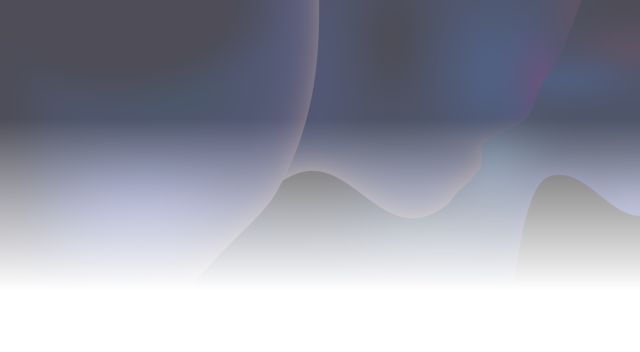
A Shadertoy shader for this background:

```glsl
// Dusky translucent waves that dissolve into white towards the bottom.
// Each wave is a curve turned into an approximate distance; soft elliptical
// glows tint its inside, a rim light follows its edge, and a ramp fades all.

const float WIDTH = 7.68;        // canvas width in layout units, y runs down
const float FADE_TOP = 1.43;     // where the white fade begins
const float FADE_END = 3.49;     // where it is fully white
const float RIM = 0.17;          // width of the rim light
const float PI = 3.14159265;

const vec3 CHARCOAL = vec3(0.305, 0.302, 0.345);
const vec3 SLATE    = vec3(0.310, 0.335, 0.415);
const vec3 TEAL     = vec3(0.290, 0.345, 0.410);
const vec3 INDIGO   = vec3(0.335, 0.355, 0.490);
const vec3 BLUE     = vec3(0.320, 0.375, 0.510);
const vec3 PURPLE   = vec3(0.420, 0.330, 0.500);
const vec3 MAUVE    = vec3(0.380, 0.330, 0.400);
const vec3 LAVENDER = vec3(0.460, 0.490, 0.690);
const vec3 MIST     = vec3(0.390, 0.460, 0.550);
const vec3 ASH      = vec3(0.315, 0.315, 0.325);
const vec3 WARM     = vec3(0.580, 0.520, 0.540);

// Soft elliptical spot: 1 at its centre, falling to 0.
float glow(vec2 p, vec2 centre, vec2 radius) {
    vec2 q = (p - centre) / radius;
    return exp(-dot(q, q));
}

// Scales an implicit field by its gradient to get a distance.
float toDistance(float field, float pixel) {
    return field * pixel / max(length(vec2(dFdx(field), dFdy(field))), 1e-5);
}

float inside(float d, float pixel) {
    return 1.0 - smoothstep(-0.75 * pixel, 0.75 * pixel, d);
}

float rimLight(float d) {
    return exp(min(d, 0.0) / RIM);
}

// Right edge of the large left dome.
float domeEdge(float y) {
    return 3.83 - 0.062 * pow(max(y, 0.0), 2.53) - 0.15 * smoothstep(2.3, 3.1, y);
}

// Lower edge of the middle sheet: a hump and then a bowl.
float sheetBottom(float x) {
    float right = min(x - 4.95, 0.78);
    float wave = 2.05 + 0.285 * (1.0 - cos(PI * (x - 3.75) / 1.2));
    return x < 4.95 ? wave : 2.62 - 0.95 * right * right;
}

// Stepped right edge of the middle sheet.
float sheetSide(float y) {
    return 6.98 - 0.38 * min(y, 1.4) - 0.10 * smoothstep(0.65, 1.1, y)
         - 0.57 * smoothstep(1.36, 1.78, y) - 0.40 * smoothstep(1.95, 2.5, y);
}

// Crest of the small hill at the right.
float hillTop(float x) {
    float dx = x - 6.72;
    return 2.10 + (dx < 0.0 ? -7.5 * dx * dx * dx
                            : 0.245 * (1.0 - cos(PI * dx / 0.96)));
}

vec3 backdropColor(vec2 p) {
    vec3 c = mix(SLATE, CHARCOAL, glow(p, vec2(7.5, 0.1), vec2(0.9, 0.5)));
    c = mix(c, MAUVE, 0.8 * glow(p, vec2(7.6, 0.6), vec2(0.6, 0.3)));
    c = mix(c, BLUE, 0.8 * glow(p, vec2(6.8, 0.95), vec2(0.7, 0.25)));
    c = mix(c, MIST, glow(p, vec2(5.9, 2.1), vec2(0.55, 0.6)));
    c = mix(c, MIST, 0.6 * glow(p, vec2(5.2, 2.9), vec2(0.9, 0.5)));
    c = mix(c, LAVENDER, 0.8 * glow(p, vec2(7.65, 2.5), vec2(0.6, 0.45)));
    return mix(c, ASH, glow(p, vec2(3.7, 2.15), vec2(0.8, 0.5)));
}

vec3 sheetColor(vec2 p) {
    vec3 c = mix(SLATE, CHARCOAL, glow(p, vec2(4.75, 0.45), vec2(0.5, 0.8)));
    c = mix(c, INDIGO, 0.5 * glow(p, vec2(3.85, 0.9), vec2(0.4, 1.1)));
    c = mix(c, BLUE, glow(p, vec2(5.95, 0.85), vec2(0.65, 0.8)));
    c = mix(c, PURPLE, 0.75 * glow(p, vec2(6.5, 1.0), vec2(0.28, 0.5)));
    c = mix(c, MAUVE, 0.8 * glow(p, vec2(6.95, 0.1), vec2(0.3, 0.5)));
    return mix(c, LAVENDER, 0.45 * smoothstep(1.5, 2.5, p.y));
}

vec3 domeColor(vec2 p, float d) {
    vec3 c = mix(SLATE, INDIGO, exp(min(d, 0.0) / 0.9));
    c = mix(c, TEAL, 0.7 * glow(p, vec2(2.1, 1.1), vec2(0.7, 0.35)));
    float shade = length((p - vec2(1.4, -0.1)) / vec2(1.5, 1.0));
    c = mix(c, CHARCOAL, 1.0 - smoothstep(0.85, 1.5, shade));
    float low = smoothstep(1.3, 2.7, p.y);
    c = mix(c, LAVENDER, low * glow(p, vec2(1.7, 2.5), vec2(1.3, 1.4)));
    return mix(c, CHARCOAL + 0.06 * low, 0.9 * exp(-p.x * p.x / 0.3));
}

void mainImage(out vec4 fragColor, in vec2 fragCoord) {
    float pixel = WIDTH / iResolution.x;
    vec2 p = vec2(fragCoord.x, iResolution.y - fragCoord.y) * pixel;

    float dome = toDistance(p.x - domeEdge(p.y), pixel);
    float sheet = max(toDistance(p.y - sheetBottom(p.x), pixel),
                      toDistance(p.x - sheetSide(p.y), pixel));
    float hill = toDistance(hillTop(p.x) - p.y, pixel);

    // Backdrop, with a lilac halo around the small hill.
    vec3 color = backdropColor(p);
    float halo = exp(-max(hill, 0.0) / 0.22) * smoothstep(1.5, 2.2, p.y);
    color = mix(color, LAVENDER, 0.45 * halo);
    color = mix(color, ASH, inside(hill, pixel));

    // Middle sheet: its rim turns warm in the lower half.
    float sheetRim = 0.65 * rimLight(sheet) * smoothstep(1.2, 2.1, p.y);
    color = mix(color, mix(sheetColor(p), WARM, sheetRim), inside(sheet, pixel));

    // Left dome in front.
    vec3 domeLit = mix(domeColor(p, dome), WARM, 0.65 * rimLight(dome));
    color = mix(color, domeLit, inside(dome, pixel));

    // Fade to white.
    float fade = clamp((p.y - FADE_TOP) / (FADE_END - FADE_TOP), 0.0, 1.0);
    fragColor = vec4(mix(color, vec3(1.0), fade), 1.0);
}
```
